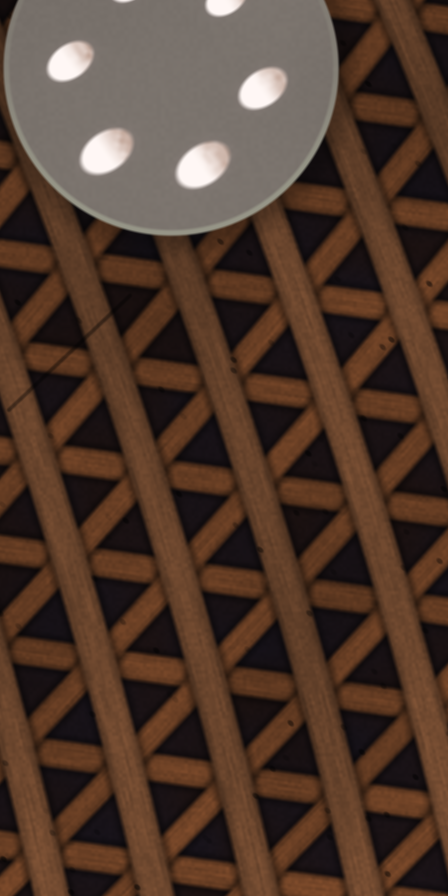
Give the GLSL for this pattern, as a Shadertoy shader.

```glsl
#define BEAM_PITCH vec2(0.234, 0.220)
#define NORMAL_PITCH vec3(0.223, 0.218, 0.208)
#define HALF_WIDTH vec3(0.038, 0.031, 0.029)
#define ROW_TILT 0.14
#define SOFT 0.0065
#define STEEP_WOOD vec3(0.415, 0.270, 0.175)
#define CROSS_WOOD vec3(0.395, 0.235, 0.135)
#define GAP_COLOR vec3(0.100, 0.062, 0.058)
#define DISC_COLOR vec3(0.470, 0.442, 0.418)
#define DISC_CENTER vec2(0.382, 0.152)
#define DISC_RADIUS 0.374
#define LAMP_RING 0.217

float hash(vec2 p) {
    p = fract(p * vec2(0.1031, 0.1137));
    p += dot(p, p.yx + 33.33);
    return fract((p.x + p.y) * p.x * 91.7);
}

float noise(vec2 p) {
    vec2 i = floor(p), f = fract(p);
    f = f * f * (3.0 - 2.0 * f);
    return mix(mix(hash(i), hash(i + vec2(1, 0)), f.x),
               mix(hash(i + vec2(0, 1)), hash(i + vec2(1, 1)), f.x), f.y);
}

float segmentDistance(vec2 p, vec2 a, vec2 b) {
    vec2 ab = b - a;
    return length(p - a - ab * clamp(dot(p - a, ab) / dot(ab, ab), 0.0, 1.0));
}

// One family of parallel beams laid over what is below, with contact shadow
vec3 layBeams(vec3 below, float t, float along, float segment,
              float pitch, float halfWidth, vec3 wood, float soft) {
    float k = round(t);
    float across = (t - k) * pitch;
    float d = abs(across) - halfWidth;
    below *= mix(0.62, 1.0, smoothstep(0.0, 0.022, d));
    float grain = noise(vec2(across * 160.0 + k * 17.0, along * 14.0 + k * 31.0));
    float tone = hash(vec2(k + 40.0, segment + 60.0));
    wood *= 0.88 + 0.14 * grain + 0.10 * tone;
    wood *= 1.0 - 0.22 * smoothstep(0.45, 1.0, abs(across) / halfWidth);
    return mix(wood, below, smoothstep(-soft, soft, d));
}

// Dark knots and nail holes scattered around each joint
float nailHoles(vec2 lattice, float soft) {
    vec2 cell = floor(lattice);
    float ink = 0.0;
    for (int i = 0; i < 3; i++) {
        vec2 seed = cell + vec2(50.0 + 23.0 * float(i), 70.0);
        vec2 spot = 0.12 + 0.76 * vec2(hash(seed), hash(seed + 9.3));
        float d = length((lattice - cell - spot) * BEAM_PITCH);
        ink = max(ink, (1.0 - smoothstep(0.003, 0.003 + soft, d)) * hash(seed + 4.7));
    }
    return ink;
}

vec3 lattice(vec2 p, float soft) {
    // Steep beams bend slightly; diagonals run through every joint
    float bend = 0.174 + 0.42 * p.y - 0.049 * p.y * p.y;
    float u = (p.x - bend) / BEAM_PITCH.x;
    float v = (p.y - 0.565 - ROW_TILT * p.x) / BEAM_PITCH.y;
    float segment = floor(u);

    vec3 gap = mix(GAP_COLOR, vec3(0.075, 0.070, 0.110), 0.7 * noise(p * 9.0 + 5.0));
    vec3 col = layBeams(gap, v, p.x, segment, NORMAL_PITCH.y, HALF_WIDTH.y, CROSS_WOOD, soft);
    col = layBeams(col, u + v, p.y, segment + 20.0, NORMAL_PITCH.z, HALF_WIDTH.z, CROSS_WOOD * 1.02, soft);
    col = layBeams(col, u, p.y, 0.0, NORMAL_PITCH.x, HALF_WIDTH.x, STEEP_WOOD, soft);
    col *= 1.0 - 0.55 * nailHoles(vec2(u, v), soft);

    // Loose wire, then uneven light and fine grain
    float wire = segmentDistance(p, vec2(0.02, 0.915), vec2(0.29, 0.66));
    col *= mix(0.6, 1.0, smoothstep(0.001, 0.001 + soft, wire));
    col *= 0.86 + 0.20 * noise(p * 3.0 + 11.0) + 0.09 * smoothstep(0.2, 1.3, p.y);
    return col * (0.94 + 0.12 * noise(p * 130.0));
}

vec3 lampDisc(vec2 p) {
    vec2 q = p - DISC_CENTER;
    float r = length(q) / DISC_RADIUS;
    vec3 col = DISC_COLOR * (0.97 + 0.06 * noise(p * 5.0) + 0.03 * noise(p * 110.0));
    float rim = smoothstep(0.955, 0.98, r);
    col = mix(col, vec3(0.60, 0.60, 0.54), rim * (0.25 + 0.65 * smoothstep(-0.1, 0.3, q.y)));

    // Ring of six tilted lamps, brightest at their lower left
    for (int i = 0; i < 6; i++) {
        float a = radians(8.0 + 60.0 * float(i));
        vec2 l = p - vec2(0.372, 0.167) - LAMP_RING * vec2(cos(a), sin(a));
        l = mat2(0.82, 0.57, -0.57, 0.82) * l;
        float size = 1.0 + 0.15 * sin(a);
        float e = length(l / (vec2(0.060, 0.040) * size));
        col += vec3(0.16, 0.11, 0.15) * exp(-2.2 * e * e);
        float facet = noise(l * 75.0 + 8.0 * float(i));
        float shade = smoothstep(-0.01, 0.055, l.x) * (0.5 + 0.5 * facet);
        vec3 glow = mix(vec3(1.0, 0.97, 0.96), vec3(0.72, 0.60, 0.54), shade);
        col = mix(glow, col, smoothstep(0.82, 1.08, e));
    }
    return col;
}

void mainImage(out vec4 fragColor, in vec2 fragCoord) {
    // Width spans 0 to 1, height 0 to 2 measured down from the top
    vec2 uv = fragCoord / iResolution.xy;
    vec2 p = vec2(uv.x, 2.0 - 2.0 * uv.y);
    float pixel = 1.0 / iResolution.x;
    float edge = length(p - DISC_CENTER) - DISC_RADIUS;

    vec3 col = lattice(p, max(SOFT, pixel));
    col *= mix(0.72, 1.0, smoothstep(0.0, 0.07, edge));
    col = mix(lampDisc(p), col, smoothstep(-1.0, 1.0, edge / max(0.004, pixel)));
    fragColor = vec4(clamp(col, 0.0, 1.0), 1.0);
}
```
